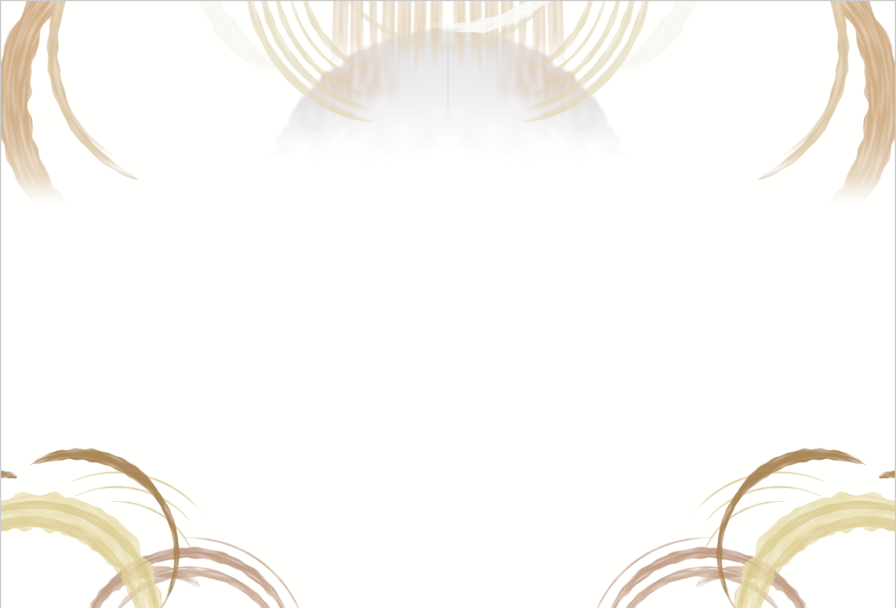
Reproduce this background procedurally as a Shadertoy shader.

```glsl
// Mirrored brush-stroke flourishes in tan, gold and brown on white paper, with a pale dome at the top.

float hash(float n) { return fract(sin(n * 127.1) * 4375.85); }

vec2 gradient(vec2 cell) {
    float a = 6.2832 * hash(dot(cell, vec2(1.0, 57.3)));
    return vec2(cos(a), sin(a));
}

float noise(vec2 p) {
    vec2 i = floor(p), f = fract(p), u = f * f * (3.0 - 2.0 * f), e = vec2(1, 0);
    float low = mix(dot(gradient(i), f), dot(gradient(i + e), f - e), u.x);
    float high = mix(dot(gradient(i + e.yx), f - e.yx), dot(gradient(i + 1.0), f - 1.0), u.x);
    return mix(low, high, u.y);
}

// Coverage of a tapered, bristly arc centred on the angle mid and reaching span to each side.
float stroke(vec2 p, vec2 centre, float radius, float mid, float span, float halfWidth) {
    vec2 q = p - centre, dir = vec2(cos(mid), sin(mid));
    float angle = atan(dir.x * q.y - dir.y * q.x, dot(q, dir));
    float along = angle / span;
    float across = length(q) - radius;
    float bristle = noise(vec2(across * 170.0, angle * 5.0 + radius * 90.0));
    float taper = sqrt(max(0.0, 1.0 - along * along));
    float width = halfWidth * taper * (1.0 + 0.45 * noise(vec2(angle * 9.0, radius * 50.0)));
    float aa = 1.0 / iResolution.y;
    float body = smoothstep(aa, -aa, abs(across) - width) * step(abs(along), 1.0);
    float dry = smoothstep(0.5, 1.0, abs(along));
    return body * clamp(0.9 + bristle * 0.5 - dry * (0.3 - bristle), 0.0, 1.0);
}

void paint(inout vec3 col, vec3 ink, float amount) { col = mix(col, ink, clamp(amount, 0.0, 1.0)); }

void mainImage(out vec4 fragColor, in vec2 fragCoord) {
    vec2 uv = fragCoord / iResolution.xy;
    vec2 p = uv * vec2(1.466, 1.0);
    float side = p.x - 0.733;
    p.x = 0.733 - abs(side);
    vec3 col = vec3(1.0, 1.0, 0.996);
    vec3 brown = vec3(0.67, 0.53, 0.35), rose = vec3(0.76, 0.62, 0.53);
    vec3 gold = vec3(0.85, 0.78, 0.54), paleGold = vec3(0.91, 0.87, 0.68);
    vec3 tan1 = vec3(0.82, 0.69, 0.54);

    // Pale dome, strongest along its rim and dissolving downward
    float depth = 0.306 - length(p - vec2(0.733, 0.647));
    float ragged = 0.035 * noise(p * vec2(28.0, 18.0)) + 0.02 * noise(p * 70.0);
    float dome = smoothstep(-0.004, 0.006, depth + ragged * 0.3);
    dome *= smoothstep(0.725, 0.85, p.y + ragged) * (0.45 + 0.55 * smoothstep(0.16, 0.0, depth));
    paint(col, vec3(0.87, 0.86, 0.87), dome * 0.75);
    float blush = smoothstep(0.12, 0.0, length((p - vec2(0.57, 0.87)) * vec2(1.0, 1.6)));
    paint(col, vec3(0.87, 0.79, 0.72), dome * blush * (0.6 + noise(p * vec2(90.0, 25.0))));

    // Upright dry strokes above the dome
    for (int i = 0; i < 7; i++) {
        float k = float(i);
        float x = 0.558 + 0.026 * k + 0.07 * (p.y - 1.0) * (hash(k + 3.0) - 0.5);
        float w = 0.005 + 0.009 * hash(k + 8.0);
        float strip = smoothstep(w + 0.002, w - 0.002, abs(p.x - x));
        strip *= smoothstep(0.88, 0.95, p.y + 0.04 * noise(vec2(p.x * 130.0, k)));
        paint(col, vec3(0.89, 0.81, 0.71), strip * (0.6 + 0.4 * noise(p * vec2(180.0, 12.0))));
    }

    // Sweeping pale gold loops beside the dome
    for (int i = 0; i < 5; i++) {
        float k = float(i);
        float r = 0.253 - 0.018 * k;
        float line = stroke(p, vec2(0.658 + 0.004 * k, 1.048), r, 3.78, 0.75 - 0.05 * k, 0.002 + 0.005 * hash(k + 2.0));
        paint(col, vec3(0.89, 0.85, 0.72), line * 0.75);
    }
    paint(col, vec3(0.95, 0.94, 0.90), 0.5 * stroke(p, vec2(0.56, 1.1), 0.24, 3.75, 0.5, 0.018));
    paint(col, vec3(0.89, 0.87, 0.78), 0.7 * stroke(p, vec2(0.733, 1.134), 0.21, 4.71, 0.95, 0.006));
    // One white swoosh lies only on the right half
    float swoosh = stroke(vec2(side, p.y), vec2(0.02, 1.17), 0.215, 5.15, 0.65, 0.011);
    paint(col, vec3(0.98, 0.98, 0.97), swoosh);

    // Broad tan band and slim inner arc in the upper corners
    float fade = smoothstep(0.655, 0.82, p.y);
    paint(col, mix(vec3(0.93, 0.89, 0.82), tan1, fade),
        stroke(p, vec2(0.296, 0.838), 0.275, 3.17, 1.05, 0.027) * smoothstep(0.655, 0.72, p.y));
    paint(col, mix(vec3(0.93, 0.90, 0.86), vec3(0.86, 0.77, 0.63), fade),
        stroke(p, vec2(0.319, 0.918), 0.233, 3.4, 0.9, 0.009));
    paint(col, vec3(0.90, 0.85, 0.77), 0.7 * stroke(p, vec2(0.30, 0.93), 0.218, 3.75, 0.4, 0.003));

    // Rose arcs along the bottom
    paint(col, rose, 0.95 * stroke(p, vec2(0.309, -0.084), 0.175, 1.65, 1.25, 0.009));
    paint(col, rose, 0.8 * stroke(p, vec2(0.315, -0.095), 0.153, 1.4, 1.2, 0.007));
    paint(col, rose, 0.7 * stroke(p, vec2(0.255, -0.055), 0.115, 1.9, 1.0, 0.010));

    // Golden wash with darker streaks in the lower corners
    float wash = stroke(p, vec2(0.057, -0.031), 0.190, 1.2, 1.5, 0.029);
    paint(col, paleGold, wash * 0.9);
    paint(col, gold, 0.7 * stroke(p, vec2(0.057, -0.031), 0.201, 1.0, 1.2, 0.007));
    paint(col, gold, 0.6 * stroke(p, vec2(0.050, -0.035), 0.177, 1.3, 1.2, 0.009));

    // Scattered hairlines around the lower arcs
    for (int i = 0; i < 6; i++) {
        float k = float(i);
        vec2 c = mix(vec2(0.19, 0.04), vec2(0.31, -0.08), mod(k, 2.0));
        float r = 0.135 + 0.012 * k;
        float hair = stroke(p, c, r, 0.9 + 0.7 * hash(k + 5.0), 0.65, 0.0016);
        paint(col, mix(gold, rose, mod(k, 2.0)) * 0.95, hair * 0.7);
    }

    // Brown arc: a heavy beginning on a slender tail
    paint(col, brown, stroke(p, vec2(0.124, 0.088), 0.165, 0.74, 1.3, 0.005));
    paint(col, brown, stroke(p, vec2(0.124, 0.088), 0.165, 1.25, 0.75, 0.010));
    paint(col, brown, stroke(p, vec2(0.0, 0.13), 0.09, 1.5, 0.25, 0.006));

    // Centre fold and thin page border
    float fold = smoothstep(0.003, 0.0, abs(side)) * smoothstep(0.79, 0.86, p.y) * smoothstep(0.96, 0.92, p.y);
    paint(col, vec3(0.82), fold * 0.5);
    paint(col, vec3(0.80), smoothstep(0.003, 0.001, min(p.x, 1.0 - p.y)));
    fragColor = vec4(col, 1.0);
}
```
